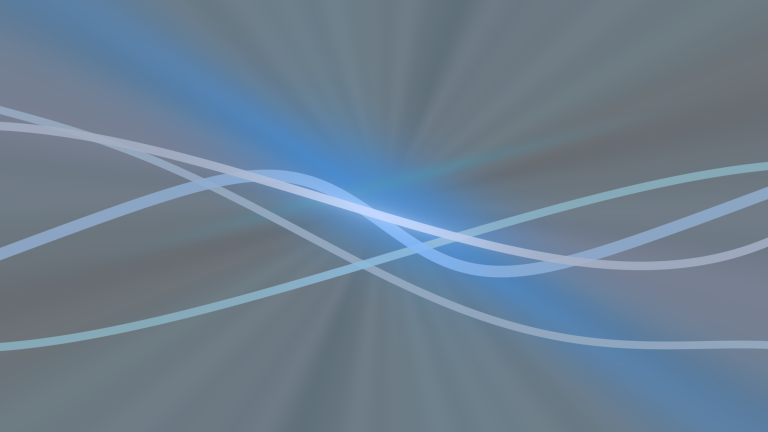
This background is drawn by a Shadertoy shader. Its source:

```glsl
// Draws four pale ribbons crossing over a blue diagonal glow with soft grey-blue rays.

const vec3 GREY       = vec3(0.425, 0.475, 0.515);
const vec3 BLUE_RAY   = vec3(0.35, 0.50, 0.65);
const vec3 LILAC_RAY  = vec3(0.47, 0.50, 0.575);
const vec3 WARM_RAY   = vec3(0.41, 0.43, 0.45);
const vec3 SAGE_RAY   = vec3(0.43, 0.49, 0.52);
const vec3 DARK_RAY   = vec3(0.37, 0.435, 0.48);
const vec3 STEEL_RAY  = vec3(0.42, 0.50, 0.55);
const vec3 CORE_BLUE  = vec3(0.25, 0.55, 0.86);
const vec3 TEAL       = vec3(0.30, 0.60, 0.70);
const vec3 WHITE_BLUE = vec3(0.77, 0.85, 1.0);

const vec2 GLOW_CENTER = vec2(0.0, 0.0255);

// Two-sided ray through the origin, 1 on its axis
float ray(vec2 p, float angle, float spread) {
    float s = sin(atan(p.y, p.x) - angle) / spread;
    return exp(-s * s);
}

// Gaussian ellipse turned by an angle
float ellipse(vec2 p, float angle, vec2 size) {
    float c = cos(angle), s = sin(angle);
    vec2 q = vec2(c * p.x + s * p.y, c * p.y - s * p.x) / size;
    return exp(-dot(q, q));
}

// Fifth-degree curve, split into even and odd coefficients
float curve(float t, vec3 even, vec3 odd) {
    float t2 = t * t;
    vec3 powers = vec3(1.0, t2, t2 * t2);
    return dot(even, powers) + t * dot(odd, powers);
}

// Distance to a curve of the given height, corrected for its slope
float curveDistance(float y, float height) {
    float slope = dFdx(height) * iResolution.y;
    return abs(y - height) / sqrt(1.0 + slope * slope);
}

float ribbon(float dist, float halfWidth) {
    float edge = 0.75 / iResolution.y;
    return 1.0 - smoothstep(halfWidth - edge, halfWidth + edge, dist);
}

vec3 background(vec2 p) {
    float reach = smoothstep(0.0, 0.3, length(p));
    vec3 color = GREY;
    color = mix(color, STEEL_RAY, 0.8 * ray(p, 1.95, 0.35));
    color = mix(color, WARM_RAY, 0.9 * reach * ray(p, 0.30, 0.20));
    color = mix(color, SAGE_RAY, 0.7 * reach * ray(p, 0.54, 0.09));
    color = mix(color, DARK_RAY, 0.8 * reach * ray(p, 1.24, 0.13));
    color = mix(color, LILAC_RAY, 0.9 * reach * ray(p, -0.27, 0.17));
    color = mix(color, BLUE_RAY, 0.9 * ray(p, -0.56, 0.15));

    // Fine streaks from layered sines of the ray angle
    float a = 2.0 * atan(p.y, p.x);
    color += 0.006 * reach * (sin(9.0 * a + 1.0) + sin(17.0 * a + 2.5));

    // Blue core, broad then tight, and the thin teal streak
    color = mix(color, CORE_BLUE, 0.62 * ellipse(p, -0.53, vec2(0.50, 0.115)));
    color = mix(color, CORE_BLUE, 0.45 * ellipse(p, -0.35, vec2(0.24, 0.10)));
    color = mix(color, TEAL, 0.38 * ellipse(p - vec2(0.01, 0.05), 0.255, vec2(0.42, 0.016)));
    return color;
}

void mainImage(out vec4 fragColor, in vec2 fragCoord) {
    vec2 uv = fragCoord / iResolution.xy;
    float t = 2.0 * uv.x - 1.0;
    vec2 p = vec2(t * 0.8889, uv.y - 0.5) - GLOW_CENTER;
    float centerLight = exp(-t * t / 0.10);

    // Ribbon heights
    float fallHeight = curve(t, vec3(0.3634, 0.1701, -0.0602), vec3(-0.4352, 0.2604, -0.0972));
    float riseHeight = curve(t, vec3(0.4016, 0.0046, 0.0), vec3(0.2639, -0.0435, -0.0109));
    float mainHeight = curve(t, vec3(0.4988, 0.0458, 0.0294), vec3(-0.2639, 0.1116, 0.0181));
    float waveHeight = 0.4826 - 0.2627 * tanh(3.7 * t) + 0.3333 * t;

    float fallDist = curveDistance(uv.y, fallHeight);
    float riseDist = curveDistance(uv.y, riseHeight);
    float waveDist = curveDistance(uv.y, waveHeight);
    float mainDist = curveDistance(uv.y, mainHeight);

    // Ribbon colours, lit near the centre
    vec3 fallColor = vec3(0.59, 0.67, 0.76);
    vec3 riseColor = mix(vec3(0.54, 0.69, 0.75), vec3(0.55, 0.73, 0.86), centerLight);
    vec3 waveColor = mix(vec3(0.56, 0.67, 0.80), vec3(0.50, 0.72, 0.98), centerLight);
    vec3 mainColor = mix(vec3(0.64, 0.68, 0.76), WHITE_BLUE, centerLight);

    vec3 color = background(p);
    color = mix(color, fallColor, 0.88 * ribbon(fallDist, 0.0090));
    color = mix(color, riseColor, 0.88 * ribbon(riseDist, 0.0095));
    color = mix(color, waveColor, 0.88 * ribbon(waveDist, 0.0135));

    // Pale halo hugging the main ribbon
    float halo = exp(-mainDist / 0.022) * exp(-t * t / 0.05);
    color = mix(color, WHITE_BLUE, 0.60 * halo);
    color = mix(color, mainColor, 0.90 * ribbon(mainDist, 0.0098));

    fragColor = vec4(clamp(color, 0.0, 1.0), 1.0);
}
```
